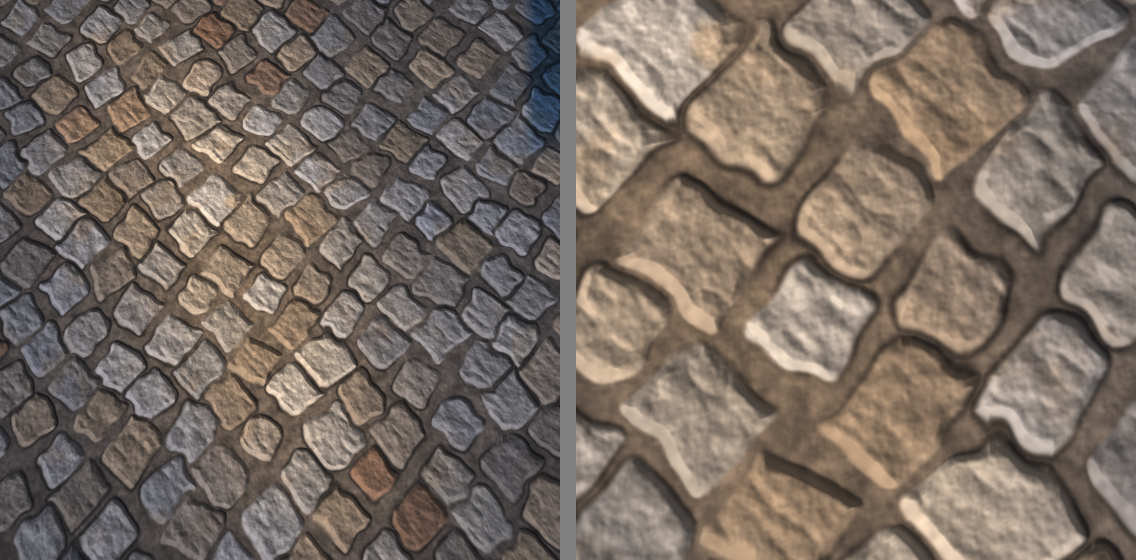
Left: the whole. Right: its middle third, enlarged.
A Shadertoy shader for this texture:

```glsl
const vec2 STONES_ACROSS = vec2(13.0, 12.4);
const float ROW_ANGLE = 0.75;
const vec3 GREY_STONE = vec3(0.54, 0.505, 0.47);
const vec3 BLUE_STONE = vec3(0.48, 0.47, 0.475);
const vec3 OCHRE_STONE = vec3(0.50, 0.42, 0.335);
const vec3 RUST_STONE = vec3(0.47, 0.36, 0.285);
const vec3 EARTH = vec3(0.345, 0.305, 0.27);
const vec3 HAZE = vec3(0.022, 0.026, 0.036);

float hash(vec2 p) {
    vec3 a = fract(p.xyx * vec3(0.1031, 0.1030, 0.0973));
    a += dot(a, a.yzx + 33.33);
    return fract((a.x + a.y) * a.z);
}

vec2 hash2(vec2 p) {
    return vec2(hash(p + 17.3), hash(p + 61.7));
}

float noise(vec2 p) {
    vec2 i = floor(p), f = fract(p);
    f = f * f * (3.0 - 2.0 * f);
    return mix(mix(hash(i), hash(i + vec2(1, 0)), f.x),
               mix(hash(i + vec2(0, 1)), hash(i + vec2(1, 1)), f.x), f.y);
}

float fbm(vec2 p) {
    float sum = 0.0, amp = 0.5;
    for (int i = 0; i < 4; i++) {
        sum += amp * noise(p);
        p = mat2(1.6, 1.2, -1.2, 1.6) * p + 9.1;
        amp *= 0.5;
    }
    return sum;
}

mat2 rotation(float a) {
    float c = cos(a), s = sin(a);
    return mat2(c, s, -s, c);
}

float roundedBox(vec2 p, vec2 halfSize, float radius) {
    vec2 d = abs(p) - halfSize + radius;
    return length(max(d, 0.0)) + min(max(d.x, d.y), 0.0) - radius;
}

// Depth inside the nearest stone (negative in the joint), then its cell id
vec3 nearestStone(vec2 p) {
    p += 0.28 * (vec2(noise(p * 0.5), noise(p * 0.5 + 40.0)) - 0.5);
    p += 0.12 * (vec2(noise(p * 4.0), noise(p * 4.0 + 70.0)) - 0.5);
    float first = 9.0, second = 9.0;
    vec2 id = vec2(0.0);
    for (int j = -1; j <= 1; j++) {
        float row = floor(p.y) + float(j);
        float shift = 0.7 * hash(vec2(row, 5.0));
        float pitch = 0.92 + 0.2 * hash(vec2(row, 31.0));
        float along = p.x / pitch + shift;
        for (int i = -1; i <= 1; i++) {
            vec2 cell = vec2(floor(along) + float(i), row);
            vec2 local = (vec2(along, p.y) - cell - 0.5) * vec2(pitch, 1.0);
            local -= 0.22 * (hash2(cell) - 0.5);
            local = rotation(0.5 * (hash(cell + 3.0) - 0.5)) * local;
            vec2 halfSize = 0.37 + 0.15 * hash2(cell + 29.0);
            float d = roundedBox(local, halfSize, 0.06 + 0.16 * hash(cell + 8.0));
            if (d < first) {
                second = first;
                first = d;
                id = cell;
            } else {
                second = min(second, d);
            }
        }
    }
    return vec3(min(-first, 0.5 * (second - first) - 0.03), id);
}

// Chipped stones, some sunk low, above a gritty joint
float surfaceHeight(vec2 p, vec3 stone) {
    float dome = smoothstep(-0.02, 0.10, stone.x);
    float lift = 0.11 * hash(stone.yz + 51.0);
    float chips = fbm(p * vec2(2.8, 4.2) + stone.yz * 7.0);
    float ridges = abs(noise(p * vec2(3.0, 5.5) + stone.yz * 3.0) - 0.5);
    float grit = 0.08 * fbm(p * 7.0);
    return grit + dome * (lift + 0.22 * chips + 0.16 * ridges);
}

vec3 stoneColour(vec2 id, vec2 p) {
    float kind = hash(id + 112.0);
    vec3 colour = mix(GREY_STONE, BLUE_STONE, hash(id + 131.0));
    colour = mix(colour, OCHRE_STONE, 0.8 * smoothstep(0.68, 0.86, kind));
    colour = mix(colour, RUST_STONE, smoothstep(0.96, 0.98, kind));
    float stain = smoothstep(0.50, 0.75, fbm(p * 1.4 + 23.0));
    colour = mix(colour, OCHRE_STONE, 0.5 * stain);
    return colour * (0.86 + 0.24 * hash(id + 150.0));
}

// Warm diagonal sunbeam fading into cool, dim borders
vec3 sunlight(vec2 uv) {
    float across = uv.x - 0.43 + 0.32 * (uv.y - 0.5);
    float beam = exp(-across * across / 0.05 - pow(uv.y - 0.53, 2.0) / 0.24);
    vec3 light = mix(vec3(0.77, 0.80, 0.87), vec3(1.36, 1.26, 1.11), beam);
    light *= 1.0 - 0.18 * smoothstep(0.35, 0.72, length(uv - 0.5));
    float blueCorner = smoothstep(0.93, 0.96, uv.x) * smoothstep(0.68, 0.82, uv.y);
    return light * mix(vec3(1.0), vec3(0.42, 0.64, 0.86), blueCorner);
}

void mainImage(out vec4 fragColor, in vec2 fragCoord) {
    vec2 uv = fragCoord / iResolution.xy;
    vec2 centred = uv - 0.5;
    vec2 p = rotation(ROW_ANGLE) * centred * (1.0 + 0.36 * centred.y) * STONES_ACROSS + 40.0;

    // Relief from the slope toward the low sun
    vec2 toSun = rotation(ROW_ANGLE) * normalize(vec2(-0.64, -0.77));
    vec3 stone = nearestStone(p);
    vec2 ahead = p + 0.035 * toSun;
    float slope = (surfaceHeight(ahead, nearestStone(ahead)) - surfaceHeight(p, stone)) / 0.035;
    float relief = clamp(1.0 - 0.32 * slope, 0.48, 1.36);

    // Stone faces, partly buried; joints range from filled to open
    float face = smoothstep(-0.02, 0.035, stone.x);
    float dust = 0.65 * smoothstep(0.66, 0.92, hash(stone.yz + 170.0));
    vec3 earth = EARTH * (0.68 + 0.7 * fbm(p * 5.0));
    vec3 colour = mix(earth, mix(stoneColour(stone.yz, p), EARTH * 1.15, dust), face);
    float openJoint = 0.45 * smoothstep(0.30, 0.70, noise(p * 1.3 + 12.0));
    float crevice = 1.0 - openJoint * exp(-pow((stone.x + 0.01) / 0.035, 2.0));
    float grain = 0.91 + 0.18 * noise(p * 16.0);

    colour *= relief * crevice * grain * sunlight(uv);
    fragColor = vec4(clamp(colour + HAZE, 0.0, 1.0), 1.0);
}
```
